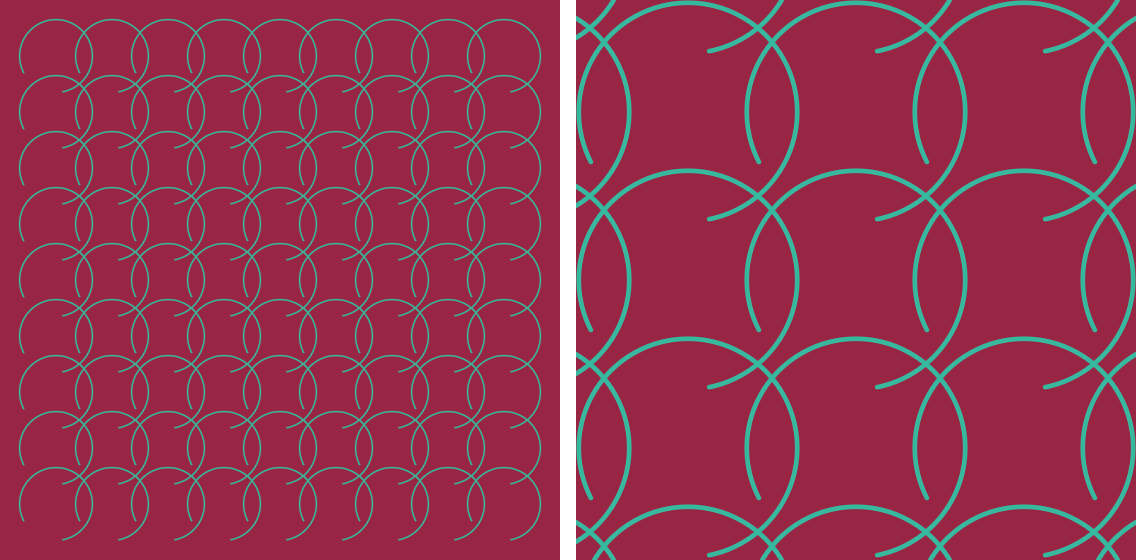
Left, the full canvas; right, a detail of the centre.
A WebGL 2 fragment shader for this pattern:

```glsl
#version 300 es
precision highp float;

uniform vec2 u_resolution;
out vec4 fragColor;

const vec3 GROUND_COLOR = vec3(0.596, 0.147, 0.265);
const vec3 LINE_COLOR = vec3(0.22, 0.72, 0.62);

const float REPEATS = 9.0;
const float SPACING = 0.1;
const float RADIUS = 0.065;
const float LINE_WIDTH = 0.0028;
const float GAP_DIRECTION = 244.2;  // degrees, counterclockwise from right
const float GAP_HALF_ANGLE = 37.0;  // degrees

// Distance to the centre line of a circle with a gap around gapDir.
float openRingDistance(vec2 p, float radius, vec2 gapDir, float halfGap) {
    vec2 q = vec2(dot(p, gapDir), abs(dot(p, vec2(-gapDir.y, gapDir.x))));
    vec2 tip = vec2(cos(halfGap), sin(halfGap));
    bool inGap = q.x * tip.y > q.y * tip.x;
    return inGap ? length(q - radius * tip) : abs(length(q) - radius);
}

// Nearest ring of the grid; rings overlap, so adjacent cells are checked.
float gridDistance(vec2 p, float spacing, float repeats, float radius,
                   vec2 gapDir, float halfGap) {
    vec2 cell = floor(p / spacing + 0.5);
    float nearest = 1.0;
    for (int y = -1; y <= 1; y++) {
        for (int x = -1; x <= 1; x++) {
            vec2 index = clamp(cell + vec2(x, y), 1.0, repeats);
            float d = openRingDistance(p - index * spacing, radius, gapDir, halfGap);
            nearest = min(nearest, d);
        }
    }
    return nearest;
}

// Antialiased coverage of a stroke with round ends.
float strokeCoverage(float dist, float width, float pixel) {
    return clamp(0.5 - (dist - 0.5 * width) / pixel, 0.0, 1.0);
}

void main() {
    vec2 uv = gl_FragCoord.xy / u_resolution;
    float pixel = 1.0 / min(u_resolution.x, u_resolution.y);

    float gapAngle = radians(GAP_DIRECTION);
    vec2 gapDir = vec2(cos(gapAngle), sin(gapAngle));
    float dist = gridDistance(uv, SPACING, REPEATS, RADIUS, gapDir, radians(GAP_HALF_ANGLE));

    float line = strokeCoverage(dist, LINE_WIDTH, pixel);
    fragColor = vec4(mix(GROUND_COLOR, LINE_COLOR, line), 1.0);
}
```
